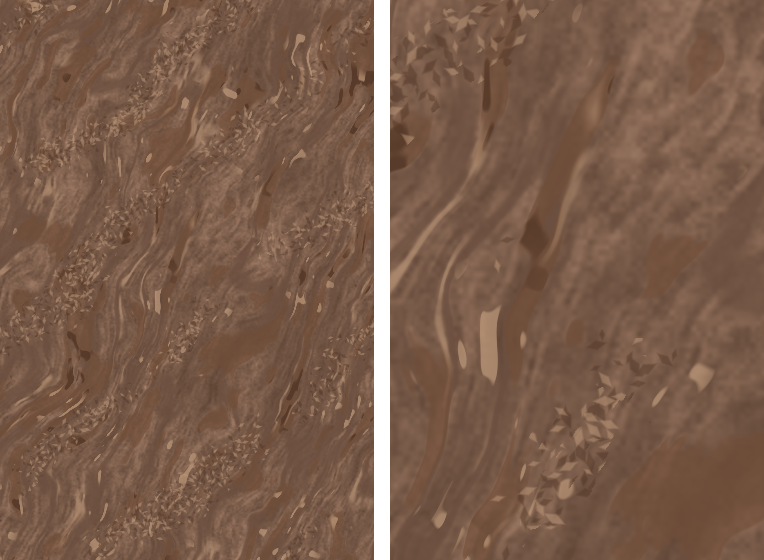
Left, the full canvas; right, a detail of the centre.
Give the GLSL for this texture, as a Shadertoy shader.

```glsl
// Brown veined stone: wavy fibrous strands rising steeply to the right.
// Stretched noise in a warped flow frame makes strands, veins, rims and patches;
// diagonal bands of small angular grains are scattered over them cell by cell.

const vec3 DEEP   = vec3(0.398, 0.290, 0.229);
const vec3 PALE   = vec3(0.575, 0.443, 0.362);
const vec3 VEIN   = vec3(0.422, 0.309, 0.248);
const vec3 RUST   = vec3(0.435, 0.298, 0.212);
const vec3 PIT    = vec3(0.310, 0.200, 0.140);
const vec3 CREAM  = vec3(0.730, 0.590, 0.470);

const vec2 FLOW_DIR = vec2(0.41, 0.912);   // direction of the strands
const vec2 BAND_DIR = vec2(0.77, 0.638);   // direction of the grain bands
const float BAND_SPACING = 0.21;
const float GRAIN_CELLS  = 150.0;          // grain cells per canvas height

float hash(vec2 c) {
    vec3 h = fract(vec3(c.xyx) * 0.1031);
    h += dot(h, h.yzx + 33.33);
    return fract((h.x + h.y) * h.z);
}

float noise(vec2 p) {
    vec2 i = floor(p), f = fract(p);
    f = f * f * (3.0 - 2.0 * f);
    return mix(mix(hash(i), hash(i + vec2(1, 0)), f.x),
               mix(hash(i + vec2(0, 1)), hash(i + vec2(1, 1)), f.x), f.y);
}

float fbm(vec2 p) {
    float sum = 0.0, amp = 0.533;
    for (int k = 0; k < 4; k++) {
        sum += amp * noise(p);
        p = p * 2.03 + 17.3;
        amp *= 0.5;
    }
    return sum;
}

// x runs across the strands, y along them
vec2 flowFrame(vec2 p) {
    float bend = 0.060 * (noise(p * 6.0 + 3.0) - 0.5)
               + 0.036 * (noise(p * 12.0 + 40.0) - 0.5)
               + 0.010 * (noise(p * 38.0 + 80.0) - 0.5);
    return vec2(dot(p, vec2(FLOW_DIR.y, -FLOW_DIR.x)) + bend, dot(p, FLOW_DIR)) + 4.0;
}

// Strength of the broken diagonal bands that carry grains
float bandMask(vec2 p) {
    float across = dot(p, vec2(-BAND_DIR.y, BAND_DIR.x));
    across += 0.10 * (noise(p * 5.0 + 60.0) - 0.5);
    float d = abs(fract(across / BAND_SPACING + 0.1) - 0.5);
    float broken = smoothstep(0.25, 0.65, noise(p * 8.0 + 21.0));
    return (1.0 - smoothstep(0.02, 0.19, d)) * broken;
}

// Coverage by randomly turned slivers; x = cream grains, y = dark grains
vec2 grains(vec2 p, float density, float blur) {
    vec2 g = p * GRAIN_CELLS, cover = vec2(0);
    for (int j = -1; j <= 1; j++)
    for (int i = -1; i <= 1; i++) {
        vec2 cell = floor(g) + vec2(i, j);
        float pick = hash(cell + 11.0), kind = hash(cell + 57.0);
        float turn = 6.283 * hash(cell + 91.0);
        vec2 d = g - cell - vec2(hash(cell + 23.0), hash(cell + 37.0));
        vec2 axis = vec2(cos(turn), sin(turn));
        d = abs(vec2(dot(d, axis), dot(d, vec2(-axis.y, axis.x))));
        float size = 0.25 + 0.45 * hash(cell + 71.0);
        float edge = d.x * 0.45 + d.y - size * 0.70;
        float on = (1.0 - smoothstep(-blur, blur, edge)) * step(pick, density);
        cover = max(cover, on * (kind < 0.5 ? vec2(1, 0) : vec2(0, 1)));
    }
    return cover;
}

void mainImage(out vec4 fragColor, in vec2 fragCoord) {
    vec2 p = fragCoord / iResolution.y;
    vec2 q = flowFrame(p);
    float band = bandMask(p);

    // Fibrous ground
    float strands = fbm(q * vec2(42.0, 7.0));
    float fibre = noise(q * vec2(230.0, 55.0));
    float grit = noise(p * 310.0) * 0.6 + noise(p * 160.0 + 9.0) * 0.4;
    float rough = smoothstep(0.32, 0.60, strands);
    float tone = 0.42 + 1.05 * (strands - 0.5) * (1.0 - 0.5 * band)
               + (0.32 + 0.40 * rough) * (fibre - 0.5)
               + (0.30 + 0.30 * rough) * (grit - 0.5);
    vec3 col = mix(DEEP, PALE, clamp(tone, -0.1, 1.25));

    // Smooth dark veins follow one contour of a long stretched noise
    float side = noise(q * vec2(27.0, 4.2) + 70.0) - 0.5
               + 0.12 * (noise(q * vec2(80.0, 20.0)) - 0.5);
    float vein = 1.0 - smoothstep(0.03, 0.10, abs(side));
    col = mix(col, VEIN, 0.75 * vein * (1.0 - 0.6 * band));

    // Small rusty patches, some with dark pits
    float rustField = noise(q * vec2(60.0, 16.0) + 31.0) + 0.22 * (fibre - 0.5);
    float rust = smoothstep(0.66, 0.75, rustField) * (1.0 - 0.5 * band);
    float pits = smoothstep(0.70, 0.80, noise(q * vec2(100.0, 48.0) + 12.0));
    pits *= smoothstep(0.40, 0.60, noise(p * 12.0 + 33.0));
    col = mix(col, RUST, 0.65 * rust);
    col = mix(col, PIT, 0.75 * rust * pits);

    // Pale frayed rims beside the veins and a few cream chips
    float rim = 1.0 - smoothstep(0.015, 0.070, abs(side - 0.14));
    rim *= smoothstep(0.48, 0.74, noise(q * vec2(22.0, 13.0) + 5.0));
    col = mix(col, CREAM, 0.58 * rim * smoothstep(0.15, 0.80, fibre));
    float chips = smoothstep(0.83, 0.90, noise(q * vec2(115.0, 42.0) + 44.0));
    chips *= smoothstep(0.52, 0.70, noise(p * 11.0 + 14.0));
    col = mix(col, CREAM, 0.75 * chips);

    // Speckled bands
    float blur = max(0.14, 0.85 * GRAIN_CELLS / iResolution.y);
    vec2 speck = grains(p, 0.75 * band, blur);
    col = mix(col, PIT, 0.45 * speck.y);
    col = mix(col, CREAM, 0.55 * speck.x);

    fragColor = vec4(col, 1.0);
}
```
